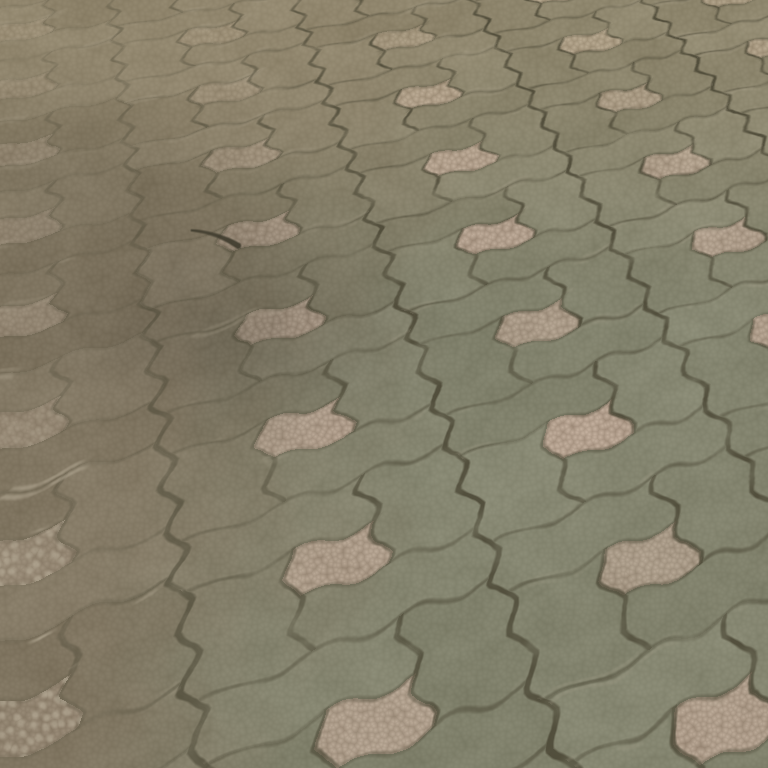
Write a three.js fragment shader that draws this texture.

```glsl
// Worn interlocking pavers seen in perspective: pinwheel cells of four long
// blocks around one pale square. The ground plane is solved per point, its
// joints are bent by waves, then stains, grain and dust are layered on top.
varying vec2 vUv;

const vec3 GREEN = vec3(0.515, 0.518, 0.435);
const vec3 BROWN = vec3(0.510, 0.468, 0.388);
const vec3 OLIVE = vec3(0.580, 0.537, 0.435);
const vec3 PALE  = vec3(0.690, 0.615, 0.545);
const vec3 JOINT = vec3(0.300, 0.285, 0.215);
const vec3 DUST  = vec3(0.730, 0.690, 0.610);

const float LOW = 0.345;   // edges of the pale square inside a cell
const float HIGH = 0.655;

float cross2(vec2 a, vec2 b) { return a.x * b.y - a.y * b.x; }

float hash(vec2 p) {
  return fract(sin(dot(p, vec2(127.1, 311.7))) * 4375.85);
}

// Distance to the nearest scattered point
float cellular(vec2 p) {
  vec2 base = floor(p);
  float nearest = 1.0;
  for (int j = -1; j <= 1; j++) {
    for (int i = -1; i <= 1; i++) {
      vec2 c = base + vec2(float(i), float(j));
      vec2 point = c + vec2(hash(c), hash(c + 17.3));
      nearest = min(nearest, length(p - point));
    }
  }
  return nearest;
}

// Layered sines, roughly -1 to 1
float blotch(vec2 p) {
  float sum = 0.0, gain = 0.5;
  for (int i = 0; i < 4; i++) {
    sum += gain * sin(p.x + 1.7 * sin(p.y)) * cos(p.y * 1.1 + sin(p.x * 0.8));
    p = mat2(1.5, 1.2, -1.2, 1.5) * p + 2.3;
    gain *= 0.6;
  }
  return sum;
}

float zigzag(float t) {
  float ramp = abs(fract(t) - 0.5) * 2.0;
  return mix(ramp, smoothstep(0.0, 1.0, ramp), 0.5) * 2.0 - 1.0;
}

float blob(vec2 p, vec2 center, vec2 size) {
  vec2 d = (p - center) / size;
  return exp(-dot(d, d));
}

// Distance to a joint at one coordinate, limited to a span of the other
float joint(float across, float at, float along, float from, float to) {
  return max(abs(across - at), max(from - along, along - to));
}

float line(float dist, float halfWidth, float soft) {
  return 1.0 - smoothstep(halfWidth - soft, halfWidth + soft, dist);
}

// Which block of the pinwheel holds q; 0 is the central square
float blockIndex(vec2 q) {
  if (q.x > LOW && q.x < HIGH && q.y > LOW && q.y < HIGH) return 0.0;
  if (q.y < LOW && q.x < HIGH) return 1.0;
  if (q.x > HIGH && q.y < HIGH) return 2.0;
  return q.y > HIGH && q.x > LOW ? 3.0 : 4.0;
}

// Bowed tapering stroke
float twig(vec2 p, vec2 a, vec2 b, float bow) {
  float t = clamp(dot(p - a, b - a) / dot(b - a, b - a), 0.0, 1.0);
  vec2 spine = mix(a, b, t) - vec2(0.0, bow * 4.0 * t * (1.0 - t));
  return line(length(p - spine), 0.0015 + 0.0025 * t, 0.0018);
}

void main() {
  vec2 p = vec2(vUv.x, 1.0 - vUv.y);

  // Perspective: ground axes at this point, then ground position
  vec2 tilt = vec2(0.0732, -0.0662);
  vec2 axisU = vec2(0.2531, -0.0605) - tilt.x * p;
  vec2 axisV = vec2(-0.0020, 0.0658) - tilt.y * p;
  vec2 offset = p - vec2(0.2760, 0.0456);
  float area = cross2(axisU, axisV);
  vec2 ground = vec2(cross2(offset, axisV), cross2(axisU, offset)) / area;
  float depth = 1.0 + dot(tilt, ground);
  vec2 pitch = abs(area) / (depth * vec2(length(axisV), length(axisU)));

  // Interlocking edges and the slant of each column of cells
  float wobble = 0.012 * blotch(ground * 9.0);
  float u = ground.x + 0.5 + 0.031 * zigzag(ground.y * 3.0 + 0.15) + wobble;
  float column = floor(u);
  float v = ground.y + 0.5 - 0.2 * (u - column - 0.5);
  v += 0.030 * sin(18.85 * u + 0.6) + wobble;
  vec2 cell = vec2(column, floor(v));
  vec2 q = vec2(u, v) - cell;
  float block = blockIndex(q);

  // Broad colour: brown left, green right, olive far away
  float patches = blotch(p * 9.0);
  float green = smoothstep(0.15, 0.65, p.x + 0.3 * (p.y - 0.5) + 0.09 * patches);
  vec3 color = mix(BROWN, GREEN, green);
  color = mix(color, OLIVE, 0.75 * (1.0 - smoothstep(0.0, 0.45, p.y)));
  color += 0.035 * (hash(cell + block * 7.1) - 0.5);

  // Pale squares, dulled by dirt toward the left
  float grain = cellular(p * 150.0);
  float clean = mix(0.35, 0.95, smoothstep(0.2, 0.65, p.x + 0.25 * p.y));
  clean *= 0.8 + 0.3 * hash(cell + 3.7);
  vec3 square = mix(PALE, OLIVE * 1.13, 0.6 * (1.0 - smoothstep(0.0, 0.3, p.y)));
  square += 0.10 * (0.45 - grain);
  if (block < 0.5) color = mix(color, square, clean);

  // Stains and surface grain
  float stain = blob(p, vec2(0.30, 0.44), vec2(0.20, 0.10));
  stain += 0.8 * blob(p, vec2(0.04, 0.23), vec2(0.20, 0.09));
  stain += 0.5 * blob(p, vec2(0.20, 0.32), vec2(0.18, 0.06));
  color *= 1.0 - 0.13 * stain * (0.8 + 0.5 * patches);
  color += 0.022 * blotch(p * 38.0) + 0.035 * (0.45 - grain);

  // Joints: dark zigzags down, thin waves across
  float seam = min(q.x, 1.0 - q.x);
  float upright = min(joint(q.x, HIGH, q.y, 0.0, HIGH), joint(q.x, LOW, q.y, LOW, 1.0));
  float level = min(joint(q.y, LOW, q.x, 0.0, HIGH), joint(q.y, HIGH, q.x, LOW, 1.0));
  level = min(level, min(q.y, 1.0 - q.y));
  float wear = 0.75 + 0.45 * blotch(ground * 7.0 + 4.0);
  float open = mix(0.35, 1.0, smoothstep(0.05, 0.60, p.x + 0.1 * p.y)) * wear;
  float down = max(line(seam * pitch.x, 0.012 * pitch.x, 0.0025),
                   0.85 * line(upright * pitch.x, 0.011 * pitch.x, 0.0025));
  float across = line(level * pitch.y, 0.0006 + 0.009 * pitch.y, 0.0022);
  color = mix(color, JOINT, clamp(max(down * open, 0.55 * across * open), 0.0, 0.9));

  // Dry dust along joints and on squares, mostly at the lower left
  float dusty = smoothstep(0.15, 0.55, blotch(ground * 5.0 + 9.0));
  float corner = blob(p, vec2(0.05, 0.85), vec2(0.25, 0.30));
  float rim = line(abs(level - 0.025) * pitch.y, 0.0022, 0.002);
  float fleck = block < 0.5 ? 1.0 - smoothstep(0.1, 0.5, cellular(p * 65.0)) : 0.0;
  color = mix(color, DUST, dusty * rim * (0.15 + 0.55 * corner) + 0.6 * fleck * corner);

  // Fallen twig
  color = mix(color, JOINT * 0.75, 0.85 * twig(p, vec2(0.25, 0.300), vec2(0.31, 0.320), 0.004));
  gl_FragColor = vec4(color, 1.0);
}
```
